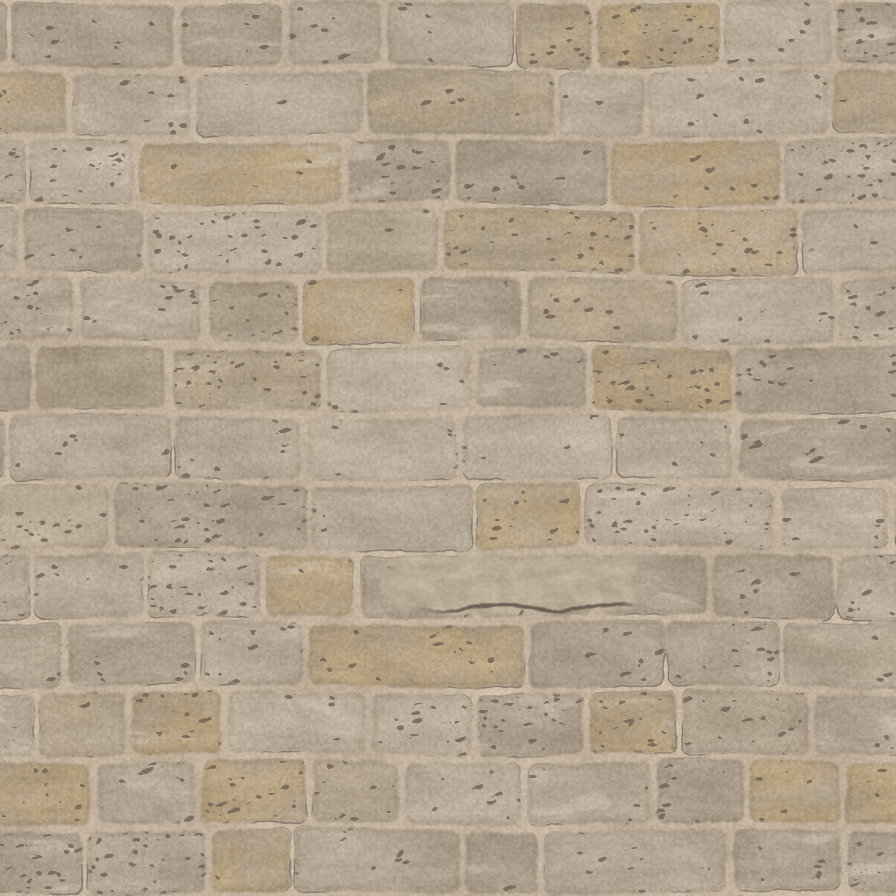
Reproduce this texture procedurally as a WebGL 2 fragment shader.

```glsl
#version 300 es
precision highp float;

uniform vec2 u_resolution;
out vec4 fragColor;

float hash(vec2 p) {
    vec3 q = fract(p.xyx * vec3(0.1031, 0.1030, 0.0973));
    q += dot(q, q.yzx + 33.33);
    return fract((q.x + q.y) * q.z);
}

// Cellular noise: distance to the nearest seed, and that seed's random value
vec2 cells(vec2 p) {
    vec2 base = floor(p), nearest = vec2(9.0, 0.0);
    for (int y = -1; y <= 1; y++)
        for (int x = -1; x <= 1; x++) {
            vec2 cell = base + vec2(x, y);
            vec2 seed = cell + 0.1 + 0.8 * vec2(hash(cell), hash(cell + 71.7));
            float d = distance(p, seed);
            if (d < nearest.x) nearest = vec2(d, hash(cell + 37.3));
        }
    return nearest;
}

// Layered, warped sines, roughly -1 to 1
float waves(vec2 p) {
    float sum = 0.0, amplitude = 0.55;
    for (int i = 0; i < 5; i++) {
        p = mat2(0.9, 0.44, -0.44, 0.9) * p * 1.7 + 0.7 * sin(p.yx * 1.1 + float(i));
        sum += amplitude * sin(p.x) * sin(p.y + 1.0);
        amplitude *= 0.65;
    }
    return sum;
}

float roundedBox(vec2 p, vec2 halfSize, float radius) {
    vec2 q = abs(p) - halfSize + radius;
    return length(max(q, 0.0)) + min(max(q.x, q.y), 0.0) - radius;
}

// Jittered position of a vertical joint, repeating after `count` stones
float joint(float index, float row, float count) {
    return index + 0.58 * hash(vec2(mod(index, count) + 3.0, row * 5.3 + 11.0));
}

void main() {
    vec2 uv = gl_FragCoord.xy / u_resolution;
    float rough = waves(uv * 45.0);
    float cloud = waves(uv * 11.0 + 4.0);

    // Thirteen courses of six to eight stones
    float y = uv.y * 13.0 + 0.03 * sin(uv.x * 12.566 + 6.0 * uv.y);
    float row = floor(y);
    float count = 6.0 + floor(3.0 * hash(vec2(row + 2.0, 8.0)));
    float x = uv.x * count + hash(vec2(row, 29.0));
    float column = floor(x);
    if (x < joint(column, row, count)) column -= 1.0;
    float left = joint(column, row, count);
    float right = joint(column + 1.0, row, count);
    vec2 id = vec2(mod(column, count) + 1.0, row + 1.0);
    float tone = hash(id * 3.1), kind = hash(id * 5.7 + 19.0), wear = hash(id * 7.3 + 43.0);

    // Worn outline of the stone
    vec2 local = vec2((x - 0.5 * (left + right)) / count, (fract(y) - 0.5) / 13.0);
    vec2 halfSize = 0.5 * vec2((right - left) / count, 1.0 / 13.0);
    float edge = roundedBox(local, halfSize - mix(0.0025, 0.0055, wear), 0.009) + 0.0022 * rough;
    float stoneMask = smoothstep(0.0025, -0.0025, edge);

    // Stone: base tone, ochre staining, bedding layers, pale streaks
    vec2 offset = id * 7.7;
    float bedding = waves(uv * vec2(13.0, 55.0) + offset);
    float stain = waves(uv * vec2(18.0, 26.0) + offset.yx);
    vec3 stone = mix(vec3(0.665, 0.61, 0.54), vec3(0.735, 0.682, 0.612), tone);
    float ochre = smoothstep(0.66, 0.88, kind) * clamp(0.75 + 0.7 * stain, 0.0, 1.0);
    stone = mix(stone, vec3(0.70, 0.615, 0.475), 0.85 * ochre);
    stone += vec3(0.035, 0.036, 0.038) * bedding + 0.03 * stain;
    float streak = smoothstep(0.35, 0.75, bedding) * step(0.7, wear);
    stone = mix(stone, vec3(0.79, 0.745, 0.675), 0.5 * streak);
    stone *= 1.0 - 0.06 * smoothstep(-0.008, 0.0, edge);

    // Mortar
    vec3 mortar = vec3(0.765, 0.70, 0.615) + 0.025 * cloud + 0.015 * rough;
    vec3 color = mix(mortar, stone, stoneMask);

    // Grain over everything
    vec2 coarse = cells(uv * vec2(150.0, 190.0));
    vec2 fine = cells(uv * 330.0 + 50.0);
    color += 0.045 * (0.45 - coarse.x) + 0.05 * (fine.y - 0.5) + 0.015 * cloud;

    // Dark pits, dense in the porous stones
    vec2 pit = cells(uv * vec2(75.0, 135.0) + 0.5 * rough);
    float porous = smoothstep(0.55, 0.95, hash(id * 9.1 + 5.0));
    float pitSize = 0.42 * pit.y * smoothstep(0.96 - 0.6 * porous, 1.0, pit.y + 0.25 * stain);
    float pits = smoothstep(pitSize, pitSize - 0.16, pit.x) * smoothstep(0.0, 0.12, pitSize);
    color = mix(color, vec3(0.42, 0.38, 0.33), 0.8 * pits * stoneMask);

    // Open hairline gaps, mostly beneath the stones
    float gap = smoothstep(0.0018, 0.0, abs(edge - 0.001)) * smoothstep(0.1, 0.55, cloud + 0.4 * rough);
    gap *= local.y < 0.0 ? 0.75 : 0.4;
    color = mix(color, vec3(0.44, 0.40, 0.36), gap);

    // One broken stone, with pale relief and a crack along its foot
    float broken = roundedBox(uv - vec2(0.572, 0.35), vec2(0.14, 0.03), 0.012) + 0.008 * rough;
    vec3 relief = vec3(0.725, 0.68, 0.60) + 0.06 * waves(uv * vec2(50.0, 85.0)) + 0.05 * (0.5 - coarse.x);
    color = mix(color, relief, 0.85 * smoothstep(0.006, -0.006, broken));
    float crackLine = abs(uv.y - 0.322 - 0.004 * sin(uv.x * 48.0) - 0.002 * rough);
    float crackSpan = smoothstep(0.45, 0.52, uv.x) * smoothstep(0.72, 0.69, uv.x);
    float crack = smoothstep(0.0035, 0.0005, crackLine) * crackSpan;
    color = mix(color, vec3(0.37, 0.33, 0.29), 0.85 * crack);

    fragColor = vec4(clamp(color, 0.0, 1.0), 1.0);
}
```
